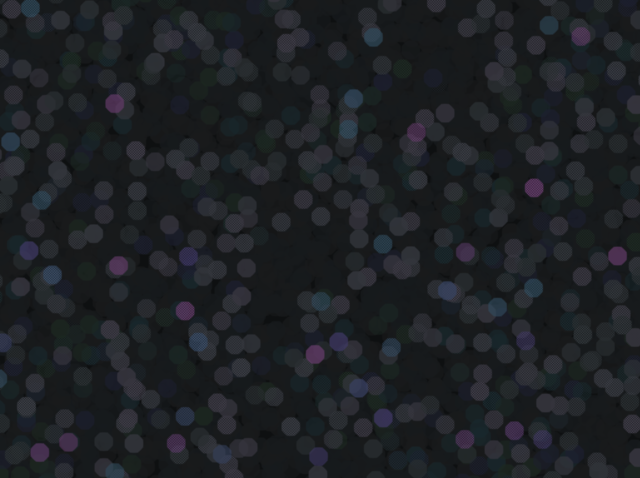
Reproduce this background procedurally as a Shadertoy shader.

```glsl
// Dark field of small, blunt octagonal light discs, some with a fine weave.
// Jittered cell grids are stacked: dark ground, dim tints, greys, then accents.
// Layered sines gather the tinted discs into loose clusters.

const float RADIUS = 0.0195;      // disc radius, in canvas heights
const float SOFTNESS = 0.0022;    // half width of the disc edge
const float OCTAGON = 0.65;       // 0 = circle, 1 = octagon
const float WEAVE_LINES = 382.0;  // weave threads per canvas height
const float WEAVE_DEPTH = 0.19;   // relative contrast of the weave
const float GROUND_CELL = 0.030;
const float DISC_CELL = 0.050;

const vec3 GAP = vec3(0.055, 0.062, 0.066);
const vec3 GROUND_WARM = vec3(0.098, 0.102, 0.106);
const vec3 GROUND_COOL = vec3(0.088, 0.102, 0.112);
const vec3 TEAL = vec3(0.095, 0.155, 0.175);
const vec3 GREEN = vec3(0.110, 0.155, 0.125);
const vec3 NAVY = vec3(0.110, 0.120, 0.185);
const vec3 GREY_DIM = vec3(0.155, 0.175, 0.185);
const vec3 GREY = vec3(0.200, 0.210, 0.235);
const vec3 GREY_LILAC = vec3(0.215, 0.208, 0.245);
const vec3 MAGENTA = vec3(0.400, 0.235, 0.420);
const vec3 VIOLET = vec3(0.250, 0.220, 0.400);
const vec3 CYAN = vec3(0.190, 0.300, 0.370);

vec4 hash4(vec2 cell, float seed) {
    vec4 q = fract(vec4(cell.xyx, seed) * vec4(0.1031, 0.1030, 0.0973, 0.1099));
    q += dot(q, q.wzxy + 33.33);
    return fract((q.xxyz + q.yzzw) * q.zywx);
}

// Slowly varying field, about 0 to 1
float clusters(vec2 p) {
    float a = sin(p.x * 7.1 + 1.7 * sin(p.y * 5.3 + 0.6));
    float b = sin(p.y * 9.7 + 1.4 * sin(p.x * 6.2 + 2.1));
    return 0.5 + 0.25 * (a + b);
}

float discDistance(vec2 p) {
    vec2 a = abs(p);
    float octagon = max(max(a.x, a.y), (a.x + a.y) * 0.7071);
    return mix(length(p), octagon, OCTAGON) - RADIUS;
}

// Diagonal checker weave, -1 to 1, fading out where it cannot be resolved
float weave(vec2 p) {
    vec2 s = sin(p * WEAVE_LINES * 3.14159265);
    return s.x * s.y * smoothstep(0.6, 1.0, iResolution.y / WEAVE_LINES);
}

// Blends one scattered layer of discs over the colour
void addDiscs(inout vec3 color, vec2 p, float cellSize, float density,
              float clustering, float opacity, float weaveShare, float seed,
              vec3 colorA, vec3 colorB, vec3 colorC) {
    vec2 home = floor(p / cellSize);
    float edge = max(SOFTNESS, 0.7 / iResolution.y);
    float thread = weave(p);
    for (int j = -1; j <= 1; j++) {
        for (int i = -1; i <= 1; i++) {
            vec2 cell = home + vec2(i, j);
            vec4 place = hash4(cell + 17.0, seed);
            vec4 look = hash4(cell + 71.0, seed + 5.3);
            vec2 center = (cell + place.xy) * cellSize;
            float chance = density * mix(1.0, 2.0 * clusters(center), clustering);
            if (place.z > chance) continue;

            float cover = 1.0 - smoothstep(-edge, edge, discDistance(p - center));
            vec3 tint = mix(colorA, colorB, smoothstep(0.2, 0.5, look.x));
            tint = mix(tint, colorC, smoothstep(0.55, 0.85, look.x));
            float woven = step(look.y, weaveShare) * mix(0.6, 1.0, look.z);
            tint *= 1.0 + WEAVE_DEPTH * woven * thread;
            color = mix(color, tint, cover * opacity * mix(0.7, 1.0, look.w));
        }
    }
}

void mainImage(out vec4 fragColor, in vec2 fragCoord) {
    vec2 p = fragCoord / iResolution.y;
    vec3 color = GAP;

    // Overlapping dark ground, leaving small gaps
    addDiscs(color, p, GROUND_CELL, 0.95, 0.0, 0.85, 0.0, 1.0,
             GROUND_WARM, GROUND_COOL, GROUND_WARM);
    addDiscs(color, p, GROUND_CELL, 0.95, 0.0, 0.85, 0.0, 2.0,
             GROUND_COOL, GROUND_WARM, GROUND_COOL);

    // Dim clustered tints
    addDiscs(color, p, DISC_CELL, 0.30, 1.0, 0.80, 0.3, 3.0, TEAL, GREEN, NAVY);
    addDiscs(color, p, DISC_CELL, 0.20, 1.0, 0.65, 0.3, 4.0, NAVY, TEAL, GREEN);

    // Greys, many of them woven
    addDiscs(color, p, DISC_CELL, 0.34, 0.0, 0.85, 0.7, 5.0,
             GREY_DIM, GREY, GREY_LILAC);
    addDiscs(color, p, DISC_CELL, 0.30, 0.0, 0.95, 0.6, 6.0,
             GREY, GREY_DIM, GREY_LILAC);

    // Sparse bright accents
    addDiscs(color, p, DISC_CELL, 0.065, 0.7, 0.75, 0.5, 7.0,
             MAGENTA, VIOLET, CYAN);

    fragColor = vec4(color, 1.0);
}
```
